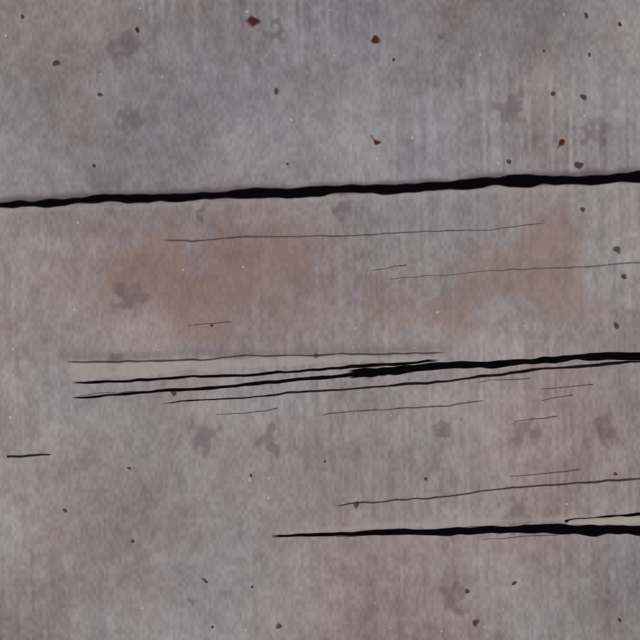
This texture is drawn by a three.js fragment shader. Its source:

```glsl
// Weathered grey boards: blotchy wood with fine upright saw marks, split by
// dark, gently rising gaps and cracks. Value noise makes the wood, tapered
// curves make the cracks, and hashed cells scatter rust, specks and stains.

varying vec2 vUv;

const float EDGE = 0.0016;
const vec3 WOOD_DARK = vec3(0.475, 0.432, 0.438);
const vec3 WOOD_LIGHT = vec3(0.582, 0.546, 0.550);
const vec3 GAP_BLACK = vec3(0.035, 0.020, 0.030);
const vec3 CRACK_BROWN = vec3(0.20, 0.165, 0.165);
const vec3 SHADOW = vec3(0.33, 0.28, 0.30);
const vec3 BARE_WOOD = vec3(0.63, 0.59, 0.57);
const vec3 RUST = vec3(0.25, 0.12, 0.09);
const vec3 OCHRE = vec3(0.50, 0.38, 0.32);

float hash(vec2 p) {
  vec3 q = fract(vec3(p.xyx) * 0.1031);
  q += dot(q, q.yzx + 33.33);
  return fract((q.x + q.y) * q.z);
}

float noise(vec2 p) {
  vec2 i = floor(p), f = fract(p);
  f = f * f * (3.0 - 2.0 * f);
  return mix(mix(hash(i), hash(i + vec2(1, 0)), f.x),
             mix(hash(i + vec2(0, 1)), hash(i + vec2(1, 1)), f.x), f.y);
}

float fbm(vec2 p) {
  float sum = 0.0, gain = 0.5;
  for (int i = 0; i < 5; i++) {
    sum += gain * noise(p);
    p = p * 2.03 + 17.3;
    gain *= 0.5;
  }
  return sum;
}

// Coverage of a wobbling, bent line from a to b; widths are half widths.
float crack(vec2 p, vec2 a, vec2 b, float bend, vec2 widths, float soft) {
  float t = clamp((p.x - a.x) / (b.x - a.x), 0.0, 1.0);
  float seed = floor(a.y * 913.0);
  float wobble = 0.005 * (noise(vec2(p.x * 13.0, seed)) - 0.5)
               + 0.002 * (noise(vec2(p.x * 60.0, seed)) - 0.5);
  float centre = mix(a.y, b.y, t) + 4.0 * bend * t * (1.0 - t) + wobble;
  float w = mix(widths.x, widths.y, t) * (0.7 + 0.6 * noise(vec2(p.x * 40.0, seed + 7.0)));
  float ends = smoothstep(0.0, 0.03, t) * (1.0 - smoothstep(0.96, 1.0, t));
  return ends * (1.0 - smoothstep(w - soft, w + soft, abs(p.y - centre)));
}

// Ragged spots, at most one per cell; size is a share of the cell.
float spots(vec2 p, float cells, float density, float size, float seed) {
  vec2 q = p * cells, id = floor(q) + seed;
  vec2 centre = 0.3 + 0.4 * vec2(hash(id + 3.1), hash(id + 8.7));
  vec2 ragged = vec2(noise(p * 90.0), noise(p * 90.0 + 40.0)) - 0.5;
  float d = length(fract(q) - centre + ragged * size);
  float radius = size * (0.4 + 0.6 * hash(id + 5.3));
  return step(hash(id), density) * (1.0 - smoothstep(radius * 0.4, radius, d));
}

vec3 wood(vec2 p) {
  float topBoard = smoothstep(0.68, 0.72, p.y);
  float sawMarks = noise(vec2(p.x * 170.0 + p.y * 3.0, p.y * 9.0)) - 0.5;
  float sawPatch = smoothstep(0.3, 0.65, noise(p * 4.0 + 5.0));
  float tone = 0.54 + 1.5 * (fbm(p * 5.0) - 0.48)
    + sawMarks * sawPatch * mix(0.42, 0.8, topBoard)
    + 0.55 * (noise(p * vec2(250.0, 150.0)) - 0.5)
    + 0.45 * (noise(p * vec2(75.0, 55.0) + 9.0) - 0.5)
    + 0.5 * (fbm(p * vec2(14.0, 24.0) + 31.0) - 0.48);
  vec3 col = mix(WOOD_DARK, WOOD_LIGHT, tone);
  float warmth = fbm(p * 3.5 + 60.0) - 0.48 - 0.12 * topBoard + 0.05;
  return col + vec3(0.055, -0.012, -0.035) * warmth;
}

void main() {
  vec2 p = vUv;
  vec3 col = wood(p);

  // Stains, specks, rust and pale flecks
  float middle = smoothstep(0.45, 0.5, p.y) * (1.0 - smoothstep(0.64, 0.69, p.y));
  col = mix(col, OCHRE, 0.4 * middle * smoothstep(0.52, 0.72, fbm(p * 7.0 + 80.0)));
  col = mix(col, SHADOW, 0.35 * spots(p, 8.0, 0.25, 0.26, 11.0));
  col = mix(col, CRACK_BROWN, 0.75 * spots(p, 17.0, 0.12, 0.13, 23.0));
  col = mix(col, RUST, 0.9 * step(0.73, p.y) * spots(p, 11.0, 0.2, 0.14, 37.0));
  col = mix(col, BARE_WOOD + 0.08, 0.6 * spots(p, 30.0, 0.05, 0.11, 51.0));

  // Faint short splits in the lower boards
  for (int i = 0; i < 12; i++) {
    float k = float(i);
    vec2 a = vec2(hash(vec2(k, 2.0)) * 0.9 - 0.05, 0.08 + 0.5 * hash(vec2(k, 9.0)));
    vec2 b = a + vec2(0.05 + 0.13 * hash(vec2(k, 5.0)), 0.008);
    col = mix(col, CRACK_BROWN, 0.65 * crack(p, a, b, 0.0, vec2(0.0003, 0.0009), EDGE));
  }

  // Soft shadows and bare wood beside the large splits
  col = mix(col, SHADOW, 0.4 * crack(p, vec2(0.08, 0.444), vec2(0.72, 0.455), 0.0, vec2(0.002, 0.004), 0.015));
  col = mix(col, BARE_WOOD, 0.6 * crack(p, vec2(0.1, 0.420), vec2(0.70, 0.441), 0.003, vec2(0.013, 0.003), 0.003));
  col = mix(col, BARE_WOOD, 0.5 * crack(p, vec2(0.45, 0.170), vec2(0.92, 0.191), 0.002, vec2(0.004), 0.005));
  col = mix(col, BARE_WOOD, 0.35 * crack(p, vec2(-0.05, 0.667), vec2(1.05, 0.712), 0.0, vec2(0.003), 0.005));

  // Long hairline cracks
  float brown = 0.65 * crack(p, vec2(0.25, 0.626), vec2(0.86, 0.650), -0.006, vec2(0.0012, 0.0006), EDGE);
  brown = max(brown, 0.5 * crack(p, vec2(0.60, 0.565), vec2(1.05, 0.591), 0.0, vec2(0.0003, 0.0013), EDGE));
  brown = max(brown, 0.8 * crack(p, vec2(0.10, 0.433), vec2(0.70, 0.446), 0.003, vec2(0.0014, 0.001), EDGE));
  brown = max(brown, 0.7 * crack(p, vec2(0.50, 0.352), vec2(0.76, 0.372), 0.0, vec2(0.0008), EDGE));
  brown = max(brown, 0.9 * crack(p, vec2(0.52, 0.208), vec2(1.05, 0.256), 0.002, vec2(0.001, 0.0016), EDGE));
  col = mix(col, CRACK_BROWN, brown);

  // Main gap and wide splits, with the pale sliver lying in the lowest one
  col = mix(col, SHADOW, 0.7 * crack(p, vec2(-0.05, 0.683), vec2(1.05, 0.730), 0.0, vec2(0.005, 0.009), 0.006));
  float gap = crack(p, vec2(-0.05, 0.679), vec2(1.05, 0.725), 0.0, vec2(0.0048, 0.0088), 0.002);
  gap = max(gap, crack(p, vec2(0.11, 0.401), vec2(0.69, 0.437), -0.003, vec2(0.0016, 0.0022), EDGE));
  gap = max(gap, crack(p, vec2(0.11, 0.379), vec2(0.62, 0.421), -0.003, vec2(0.0014, 0.0032), EDGE));
  gap = max(gap, crack(p, vec2(0.54, 0.413), vec2(1.05, 0.446), 0.004, vec2(0.0055, 0.0048), EDGE));
  gap = max(gap, 0.9 * crack(p, vec2(0.25, 0.368), vec2(1.05, 0.443), -0.004, vec2(0.0008, 0.0024), EDGE));
  gap = max(gap, crack(p, vec2(0.42, 0.160), vec2(1.05, 0.172), 0.004, vec2(0.0012, 0.0100), EDGE));
  gap = max(gap, crack(p, vec2(0.88, 0.186), vec2(1.05, 0.204), 0.0, vec2(0.002), EDGE));
  gap = max(gap, 0.8 * crack(p, vec2(0.01, 0.287), vec2(0.08, 0.288), 0.0, vec2(0.0014), EDGE));
  col = mix(col, GAP_BLACK, gap);
  col = mix(col, BARE_WOOD, 0.9 * crack(p, vec2(0.885, 0.182), vec2(1.05, 0.192), 0.0, vec2(0.003, 0.009), EDGE));

  gl_FragColor = vec4(col, 1.0);
}
```
